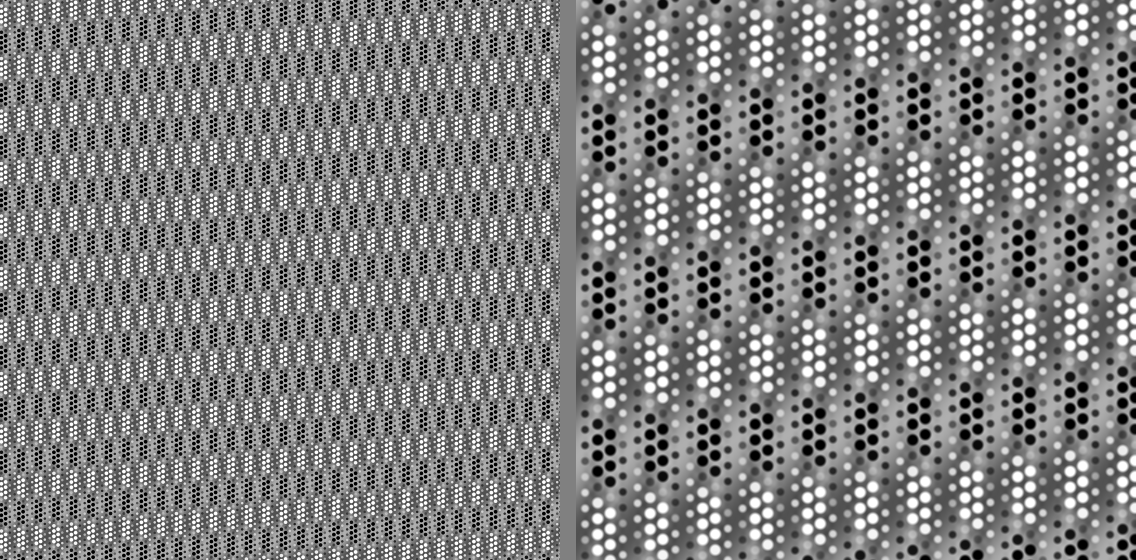
Left: the whole. Right: its middle third, enlarged.
A three.js fragment shader for this pattern:

```glsl
// Slanted grey waves crossed by upright columns of white and black dots.
varying vec2 vUv;

const float TAU = 6.2831853;
const float COLUMNS = 32.0;        // dot columns across
const float WAVES = 10.667;        // grey waves up the canvas
const float COLUMN_SHIFT = 0.0333; // wave phase lost per column
const float COLUMN_START = 0.2;    // first column centre, in cells
const float WAVE_START = 0.64;     // wave phase at the origin
const float GAP_SHEAR = 0.4;       // extra rise of the wave across a gap
const float ROWS = 10.0;           // dot rows per wave
const float STAGGER = 0.35;        // rise between neighbouring strands, in rows
const float STRAND_GAP = 0.24;     // strand spacing, in cells
const float MAIN_RADIUS = 0.105;   // dot radii, in cells
const float FLANK_RADIUS = 0.07;
const float FLANK_LAG = 0.15;      // phase offset of the flanking strands
const float FLANK_STRENGTH = 0.75;
const float EDGE = 0.035;          // half width of the soft dot edge
const float RIPPLE = 0.04;         // faint mottling of the grey
const float GREY_MID = 0.5;
const float GREY_SWING = 0.185;
const float WHITE = 1.0;
const float BLACK = 0.0;

// Grey wave that climbs steeply across each gap between columns.
float greyWave(float x, float phase) {
  float gap = x - 0.5 * sign(x);
  float climb = GAP_SHEAR * gap * smoothstep(0.0, 0.2, abs(x));
  float wave = cos(TAU * (phase - climb));
  float mottle = cos(TAU * phase * ROWS) * cos(TAU * x / STRAND_GAP);
  float fade = 1.0 - smoothstep(0.25, 0.5, abs(x));
  return GREY_MID - GREY_SWING * wave + RIPPLE * mottle * fade;
}

// One upright strand of dots: x = signed tone, y = coverage.
vec2 dotStrand(float x, float phase, float index) {
  float side = index - 1.5;
  bool flank = abs(side) > 1.0;
  float row = phase * ROWS - index * STAGGER;
  float rowHeight = COLUMNS / (WAVES * ROWS);
  vec2 p = vec2(x - side * STRAND_GAP, (fract(row) - 0.5) * rowHeight);

  // Each dot takes a single tone from the wave at its own centre.
  float centre = (floor(row) + 0.5 + index * STAGGER) / ROWS;
  float tone = cos(TAU * (centre + (flank ? FLANK_LAG * sign(side) : 0.0)));
  float strength = smoothstep(0.0, 0.5, abs(tone));
  float radius = flank ? FLANK_RADIUS : MAIN_RADIUS * mix(0.6, 1.0, strength);
  float cover = 1.0 - smoothstep(radius - EDGE, radius + EDGE, length(p));
  return vec2(tone, cover * strength * (flank ? FLANK_STRENGTH : 1.0));
}

void main() {
  // Cell across, and wave phase at this point and along the column.
  float across = vUv.x * COLUMNS - COLUMN_START;
  float column = floor(across + 0.5);
  float x = across - column;
  float rise = vUv.y * WAVES + WAVE_START;
  float columnPhase = rise - (column + COLUMN_START) * COLUMN_SHIFT;
  float phase = columnPhase - x * COLUMN_SHIFT;

  float shade = greyWave(x, phase);

  // Two main strands between two finer flanking strands.
  for (int i = 0; i < 4; i++) {
    vec2 dots = dotStrand(x, columnPhase, float(i));
    shade = mix(shade, dots.x > 0.0 ? WHITE : BLACK, dots.y);
  }

  gl_FragColor = vec4(vec3(shade), 1.0);
}
```
